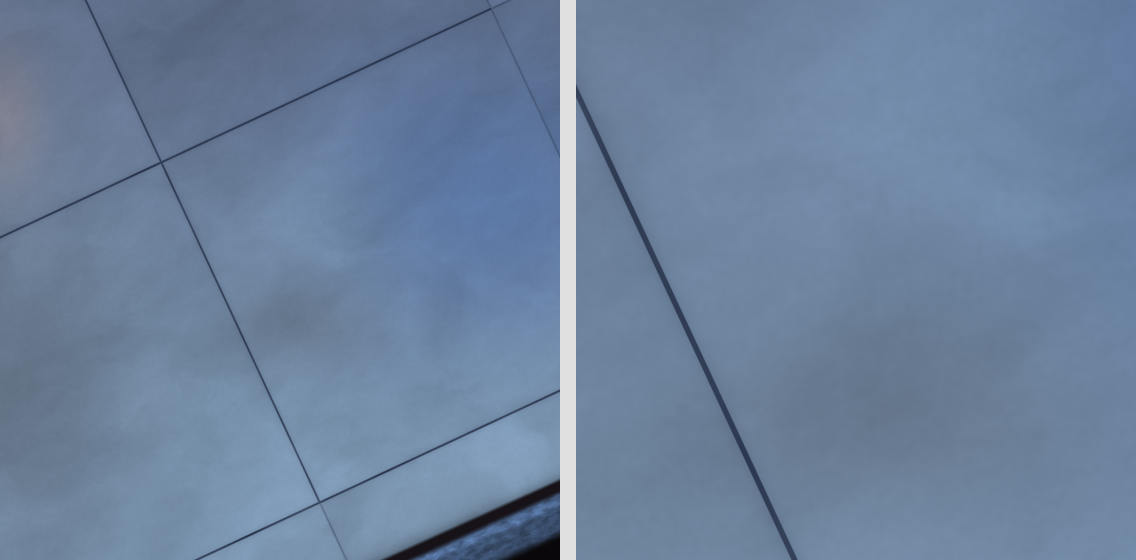
Left, the full canvas; right, a detail of the centre.
Write a Shadertoy shader that draws this texture.

```glsl
#define TILE_SIZE vec2(0.65, 0.67)
#define CORNER vec2(0.288, 0.710)
#define TILT 0.436
#define JOINT_HALF_WIDTH 0.0019
#define CLOUD_SCALE 4.2
#define CLOUD_CONTRAST 0.17
#define GRAIN 0.022
#define EDGE_POINT vec2(1.0, 0.143)
#define EDGE_TILT 0.424

const vec3 SLATE = vec3(0.375, 0.435, 0.54);
const vec3 PALE_BLUE = vec3(0.475, 0.575, 0.68);
const vec3 DEEP_BLUE = vec3(0.355, 0.465, 0.645);
const vec3 GREY = vec3(0.39, 0.45, 0.525);
const vec3 WARM_GREY = vec3(0.52, 0.51, 0.56);
const vec3 JOINT = vec3(0.13, 0.17, 0.26);
const vec3 GAP = vec3(0.085, 0.07, 0.09);
const vec3 METAL = vec3(0.23, 0.31, 0.43);

vec2 hash2(vec2 p) {
    p = vec2(dot(p, vec2(127.1, 311.7)), dot(p, vec2(269.5, 183.3)));
    return fract(sin(p) * 43758.5) * 2.0 - 1.0;
}

float gradientNoise(vec2 p) {
    vec2 i = floor(p), f = fract(p);
    vec2 u = f * f * f * (f * (f * 6.0 - 15.0) + 10.0);
    vec2 e = vec2(0.0, 1.0);
    return mix(mix(dot(hash2(i), f), dot(hash2(i + e.yx), f - e.yx), u.x),
               mix(dot(hash2(i + e), f - e), dot(hash2(i + 1.0), f - 1.0), u.x), u.y);
}

float fbm(vec2 p) {
    float sum = 0.0, amplitude = 0.5;
    for (int i = 0; i < 6; i++) {
        sum += amplitude * gradientNoise(p);
        p = mat2(1.6, 1.2, -1.2, 1.6) * p + 7.3;
        amplitude *= 0.53;
    }
    return sum;
}

// Coordinates along and across a direction
vec2 alongAcross(vec2 p, float angle) {
    vec2 axis = vec2(cos(angle), sin(angle));
    return vec2(dot(p, axis), dot(p, vec2(-axis.y, axis.x)));
}

float softSpot(vec2 p, vec2 center, vec2 radius) {
    vec2 d = (p - center) / radius;
    return exp(-dot(d, d));
}

// Broad light falling across the whole floor
vec3 floorLight(vec2 p) {
    vec3 color = mix(PALE_BLUE, SLATE, smoothstep(0.2, 0.95, p.y));
    color = mix(color, DEEP_BLUE, 0.95 * softSpot(p, vec2(0.88, 0.66), vec2(0.32, 0.26)));
    color = mix(color, PALE_BLUE, 0.45 * softSpot(p, vec2(0.54, 0.58), vec2(0.14, 0.15)));
    color = mix(color, GREY, 0.9 * softSpot(p, vec2(0.0, 0.33), vec2(0.22, 0.32)));
    color = mix(color, GREY, 0.65 * softSpot(p, vec2(0.53, 0.42), vec2(0.13, 0.07)));
    return mix(color, WARM_GREY, 0.7 * softSpot(p, vec2(0.01, 0.79), vec2(0.07, 0.13)));
}

void mainImage(out vec4 fragColor, in vec2 fragCoord) {
    vec2 p = fragCoord / iResolution.y;
    float pixel = 1.0 / iResolution.y;
    vec2 local = alongAcross(p - CORNER, TILT);
    vec2 grid = local / TILE_SIZE;
    vec2 tile = floor(grid);

    // Cloudy stone, shifted in each tile
    vec2 stone = local * vec2(0.85, 1.1) * CLOUD_SCALE + hash2(tile + 3.0) * 9.0;
    float warp = fbm(stone * 0.8 + 4.0);
    float clouds = fbm(stone + warp * 1.2);
    float streaks = fbm(local * vec2(14.0, 34.0));
    float grain = gradientNoise(p * 170.0) + 0.5 * gradientNoise(p * 90.0);
    vec3 color = floorLight(p);
    color *= 1.0 + CLOUD_CONTRAST * (1.6 * clouds + 0.3 * streaks) + GRAIN * grain;
    color += 0.008 * hash2(tile).x;

    // Joints, worn faint toward the right and the lower edge
    vec2 nearest = round(grid);
    vec2 offset = (grid - nearest) * TILE_SIZE;
    vec2 halfWidth = JOINT_HALF_WIDTH * vec2(0.9, 1.0);
    vec2 line = 1.0 - smoothstep(halfWidth - pixel, halfWidth + pixel, abs(offset));
    vec2 soft = exp(-abs(offset) / 0.004);
    vec2 strength = vec2(0.85, 0.9);
    strength.x *= nearest.x > 0.5 || tile.y < -1.5 ? 0.42 : 1.0;
    strength.y *= tile.x > 0.5 && nearest.y > -0.5 ? 0.45 : 1.0;
    strength *= 0.94 + 0.3 * gradientNoise(local * 13.0);
    vec2 cover = strength * max(line, 0.22 * soft);
    color = mix(color, JOINT, max(cover.x, cover.y));

    // Dark gap and brushed metal strip at the floor's edge
    vec2 edge = alongAcross(p - EDGE_POINT, EDGE_TILT);
    float depth = -edge.y;
    color *= 1.0 - 0.3 * exp(-max(-depth, 0.0) / 0.012);
    float brushed = fbm(edge * vec2(45.0, 90.0));
    vec3 metal = METAL * (1.0 + 0.8 * brushed);
    metal *= 1.0 + 0.4 * exp(-pow((depth - 0.032) / 0.009, 2.0));
    metal = mix(metal, GAP * 0.4, smoothstep(0.075, 0.098, depth));
    color = mix(color, GAP, smoothstep(-0.004, 0.004, depth));
    color = mix(color, metal, smoothstep(0.015, 0.027, depth));

    fragColor = vec4(clamp(color, 0.0, 1.0), 1.0);
}
```
